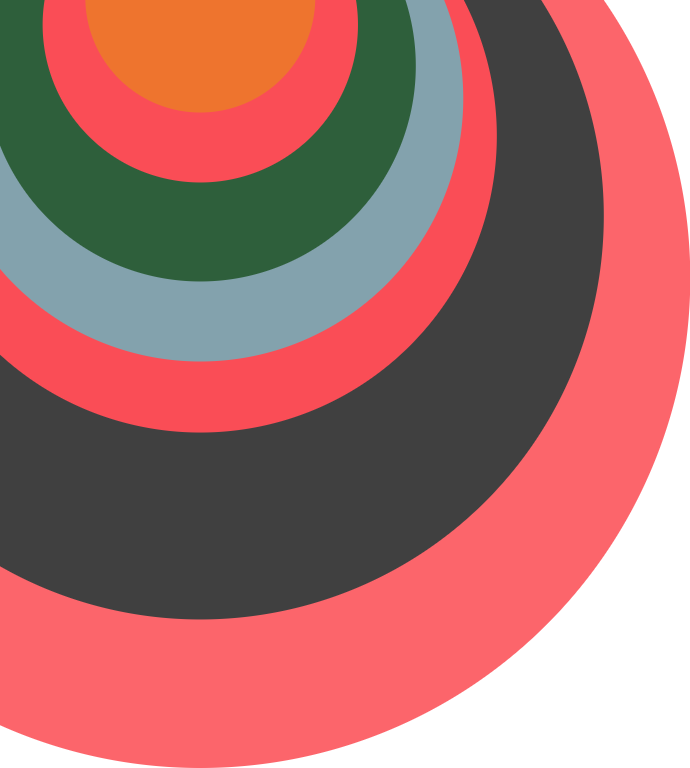
This background is drawn by a WebGL 1 fragment shader. Its source:

```glsl
precision highp float;

uniform vec2 u_resolution;

// Colours
const vec3 WHITE  = vec3(1.0);
const vec3 CORAL  = vec3(0.988, 0.396, 0.420);
const vec3 CHAR   = vec3(0.251);
const vec3 RED    = vec3(0.980, 0.302, 0.337);
const vec3 SLATE  = vec3(0.514, 0.635, 0.678);
const vec3 GREEN  = vec3(0.180, 0.373, 0.231);
const vec3 ORANGE = vec3(0.933, 0.455, 0.180);

// Shared vertical axis of the discs, in canvas heights
const float AXIS_X = 0.2608;

// Each disc: x = radius, y = height of its lowest point
const vec2 CORAL_DISC  = vec2(0.6380, 0.0000);
const vec2 CHAR_DISC   = vec2(0.5254, 0.1934);
const vec2 RED_DISC    = vec2(0.3861, 0.4368);
const vec2 SLATE_DISC  = vec2(0.3424, 0.5293);
const vec2 GREEN_DISC  = vec2(0.2806, 0.6335);
const vec2 INNER_DISC  = vec2(0.2053, 0.7624);
const vec2 ORANGE_DISC = vec2(0.1497, 0.8535);

// Paints a smooth-edged disc over the colour below it
vec3 paintDisc(vec3 below, vec3 colour, vec2 disc, vec2 p) {
    vec2 center = vec2(AXIS_X, disc.y + disc.x);
    float dist = length(p - center) - disc.x;
    float coverage = clamp(0.5 - dist * u_resolution.y, 0.0, 1.0);
    return mix(below, colour, coverage);
}

void main() {
    vec2 p = gl_FragCoord.xy / u_resolution.y;

    // Largest disc first, smallest on top
    vec3 colour = WHITE;
    colour = paintDisc(colour, CORAL, CORAL_DISC, p);
    colour = paintDisc(colour, CHAR, CHAR_DISC, p);
    colour = paintDisc(colour, RED, RED_DISC, p);
    colour = paintDisc(colour, SLATE, SLATE_DISC, p);
    colour = paintDisc(colour, GREEN, GREEN_DISC, p);
    colour = paintDisc(colour, RED, INNER_DISC, p);
    colour = paintDisc(colour, ORANGE, ORANGE_DISC, p);

    gl_FragColor = vec4(colour, 1.0);
}
```
